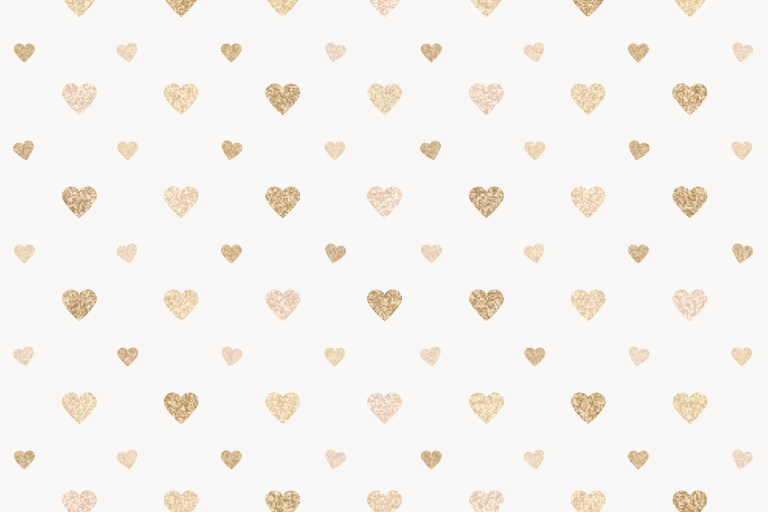
This pattern is drawn by a Shadertoy shader. Its source:

```glsl
#define TILE 0.795
#define BIG_FIRST vec2(0.155, 0.194)
#define BIG_STEP vec2(0.1987, 0.2012)
#define BIG_RADIUS 0.0341
#define SMALL_FIRST vec2(0.0475, 0.295)
#define SMALL_STEP vec2(0.2021, 0.2012)
#define SMALL_RADIUS 0.0205
#define TILT 0.22
#define GRAIN_SCALE 330.0
#define PAPER vec3(0.98, 0.973, 0.965)

// Glitter tones of the 4 x 4 tile: 0 blush, 1 champagne, 2 gold
const int BIG_TONES[16] = int[16](0, 1, 2, 1,  2, 0, 2, 0,  2, 1, 0, 2,  1, 2, 1, 0);
const int SMALL_TONES[16] = int[16](2, 1, 2, 1,  1, 0, 2, 2,  0, 2, 0, 1,  2, 0, 2, 0);

float hash(vec2 p) {
    vec3 q = fract(vec3(p.xyx) * 0.1031);
    q += dot(q, q.yzx + 33.33);
    return fract((q.x + q.y) * q.z);
}

float noise(vec2 p) {
    vec2 i = floor(p), f = fract(p);
    f = f * f * (3.0 - 2.0 * f);
    return mix(mix(hash(i), hash(i + vec2(1, 0)), f.x),
               mix(hash(i + vec2(0, 1)), hash(i + vec2(1, 1)), f.x), f.y);
}

// Heart of half width 1: round lobes joined to wide side arcs
float heartDistance(vec2 p) {
    const vec2 lobe = vec2(0.47, 0.28);
    const vec2 joint = vec2(0.839, -0.545);
    const float lobeRadius = 0.53, arcShift = 3.57;
    p = vec2(abs(p.x), p.y - 0.1);
    vec2 v = p - lobe + joint * arcShift;
    bool onSide = p.y < lobe.y && joint.x * v.y < joint.y * v.x;
    return onSide ? length(v) - lobeRadius - arcShift
                  : length(p - lobe) - lobeRadius;
}

vec3 glitter(vec2 uv, int tone, float contrast, float variation) {
    vec3 base = tone == 0 ? vec3(0.935, 0.85, 0.76)
              : tone == 1 ? vec3(0.925, 0.845, 0.715)
                          : vec3(0.835, 0.725, 0.575);
    base.b += 0.04 * (variation - 0.5);
    float fine = noise(uv * GRAIN_SCALE) - 0.5;
    float coarse = noise(uv * GRAIN_SCALE * 0.45 + 17.0) - 0.5;
    float depth = tone == 2 ? 0.36 : 0.2;
    float spark = (fine + 0.35 * coarse) * depth * contrast;
    return clamp(base + spark * vec3(0.8, 1.0, 1.25), 0.0, 1.0);
}

// One lattice of hearts; y runs downward in uv
vec3 drawHearts(vec3 color, vec2 uv, vec2 first, vec2 spacing, float radius,
                int tones[16], float tilt, float contrast) {
    vec2 t = mod(uv - first + 0.5 * spacing, TILE);
    vec2 cell = clamp(floor(t / spacing), 0.0, 3.0);
    vec2 p = (t - (cell + 0.5) * spacing) * vec2(1, -1) / radius;

    // Alternate hearts lean left or right
    float leaning = 1.0 - mod(cell.x + cell.y, 2.0);
    float angle = tilt * leaning * (cell.x < 2.0 ? 1.0 : -1.0);
    float c = cos(angle), s = sin(angle);
    p = vec2(c * p.x + s * p.y, c * p.y - s * p.x);

    float halfPixel = 0.5 / (iResolution.y * radius);
    float cover = 1.0 - smoothstep(-halfPixel, halfPixel, heartDistance(p));
    int tone = tones[int(cell.y) * 4 + int(cell.x)];
    vec3 fill = glitter(uv, tone, contrast, hash(cell + 5.0));
    return mix(color, fill, cover);
}

void mainImage(out vec4 fragColor, in vec2 fragCoord) {
    vec2 uv = vec2(fragCoord.x, iResolution.y - fragCoord.y) / iResolution.y;
    vec3 color = PAPER;
    color = drawHearts(color, uv, BIG_FIRST, BIG_STEP, BIG_RADIUS,
                       BIG_TONES, 0.0, 1.0);
    color = drawHearts(color, uv, SMALL_FIRST, SMALL_STEP, SMALL_RADIUS,
                       SMALL_TONES, TILT, 0.55);
    fragColor = vec4(color, 1.0);
}
```
